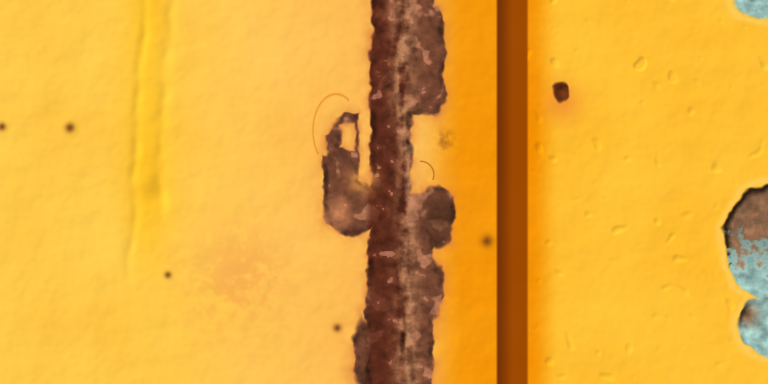
This texture is drawn by a WebGL 2 fragment shader. Its source:

```glsl
#version 300 es
precision highp float;
// Peeling yellow paint on a metal panel, with a rust streak, a dark groove and teal chips.
uniform vec2 u_resolution;
out vec4 fragColor;

vec2 hash2(vec2 p) {
    p = vec2(dot(p, vec2(127.1, 311.7)), dot(p, vec2(269.5, 183.3)));
    return fract(sin(p) * 43758.5) * 2.0 - 1.0;
}

float gradNoise(vec2 p) {
    vec2 i = floor(p), f = fract(p), u = f * f * (3.0 - 2.0 * f), e = vec2(1, 0);
    return mix(mix(dot(hash2(i), f), dot(hash2(i + e), f - e), u.x),
               mix(dot(hash2(i + e.yx), f - e.yx), dot(hash2(i + 1.0), f - 1.0), u.x), u.y);
}

float fbm(vec2 p) {
    float sum = 0.0, amp = 0.6;
    for (int i = 0; i < 3; i++) {
        sum += amp * gradNoise(p);
        p = p * 2.03 + 7.1;
        amp *= 0.5;
    }
    return sum;
}

float box(vec2 p, vec2 c, vec2 h) {
    vec2 d = abs(p - c) - h;
    return length(max(d, 0.0)) + min(max(d.x, d.y), 0.0);
}

float ellipse(vec2 p, vec2 c, vec2 r) {
    return (length((p - c) / r) - 1.0) * min(r.x, r.y);
}

float fill(float d) {
    float soft = max(0.0045, 1.0 / u_resolution.y);
    return 1.0 - smoothstep(-soft, soft, d);
}

float spot(vec2 p, float x, float y, float r) {
    p -= vec2(x, y);
    return exp(-dot(p, p) / (r * r));
}

float band(float x, float width) { return exp(-x * x / (width * width)); }

// Signed distance to the bare rust around the central streak
float rustShape(vec2 p) {
    p += 0.03 * vec2(fbm(p * 18.0), fbm(p * 18.0 + 31.0));
    float d = box(p, vec2(1.018 - 0.014 * smoothstep(0.5, 0.1, p.y), 0.5), vec2(0.053, 0.6));
    d = min(d, box(p, vec2(1.105, 0.84), vec2(0.03, 0.115)) - 0.022);
    d = min(d, box(p, vec2(1.07, 0.92), vec2(0.06, 0.1)));
    d = min(d, ellipse(p, vec2(1.1, 0.25), vec2(0.053, 0.1)));
    d = min(d, box(p, vec2(1.085, 0.21), vec2(0.045, 0.28)));
    d = min(d, ellipse(p, vec2(1.138, 0.44), vec2(0.05, 0.08)));
    d = min(d, ellipse(p, vec2(0.945, 0.08), vec2(0.03, 0.09)));
    float flake = box(p, vec2(0.893, 0.62), vec2(0.04, 0.085));
    flake = max(flake, -box(p, vec2(0.905, 0.645), vec2(0.02, 0.032)));
    d = min(d, max(flake, 0.7 * (p.y - 0.73 - 1.2 * (p.x - 0.92))));
    d = min(d, box(p, vec2(0.888, 0.53), vec2(0.046, 0.06)));
    return min(d, ellipse(p, vec2(0.915, 0.46), vec2(0.075, 0.075)));
}

// Paint surface: orange peel, blisters and the dried run on the left
float paintHeight(vec2 p) {
    float x = p.x - 0.02 * gradNoise(vec2(3.0, p.y * 8.0)) - 0.05 * p.y;
    float run = band(x - 0.325, 0.013) + band(x - 0.392, 0.016) * smoothstep(0.4, 0.5, p.y);
    run *= smoothstep(0.15, 0.45, p.y) * (0.7 + gradNoise(p * 22.0));
    float blister = smoothstep(0.25, 0.5, gradNoise(p * 26.0)) * step(1.37, p.x);
    return 0.006 * run + 0.0045 * fbm(p * 15.0) + 0.004 * blister + 0.007 * spot(p, 0.41, 0.49, 0.03);
}

void main() {
    vec2 p = gl_FragCoord.xy / u_resolution.y;
    p.x *= 2.0 * u_resolution.y / u_resolution.x;
    float broad = fbm(p * 4.0), fine = fbm(p * 34.0);

    // Paint: pale panel, deeper orange fold, saturated right panel
    vec3 col = mix(vec3(1.0, 0.79, 0.29), vec3(1.0, 0.75, 0.34), smoothstep(0.35, 0.9, p.x));
    col = mix(col, vec3(1.0, 0.76, 0.14), 0.7 * band(p.x - 0.385, 0.06) * smoothstep(0.15, 0.5, p.y));
    col = mix(col, vec3(0.96, 0.59, 0.04), smoothstep(1.08, 1.21, p.x));
    vec3 rightPaint = mix(vec3(0.96, 0.58, 0.03), vec3(1.0, 0.75, 0.2), smoothstep(1.38, 1.46, p.x));
    col = mix(col, rightPaint, step(1.34, p.x)) + vec3(0.02, 0.06, 0.08) * broad;
    float relief = paintHeight(p + vec2(0.003, -0.003)) - paintHeight(p - vec2(0.003, -0.003));
    col *= 1.0 - clamp(relief * 32.0, -0.12, 0.18);
    col = mix(col, vec3(0.93, 0.55, 0.28), 0.4 * spot(p, 0.62, 0.27, 0.14) * smoothstep(-0.2, 0.3, broad + fine));

    // Groove
    vec3 groove = mix(vec3(0.47, 0.2, 0.02), vec3(0.62, 0.29, 0.01), smoothstep(1.295, 1.34, p.x));
    col = mix(col, groove + 0.02 * broad, fill(abs(p.x - 1.334) - 0.04));

    // Rust streak: stained rim, dark core, tan ridge, pale scabs and flecks
    float d = rustShape(p), scab = fbm(p * 17.0 + 4.0);
    float stain = exp(-max(d, 0.0) * 70.0) * smoothstep(-0.35, 0.25, scab);
    col = mix(col, vec3(0.85, 0.5, 0.24), 0.9 * stain);
    float core = smoothstep(0.065, 0.04, abs(p.x - 1.01));
    vec3 rust = mix(vec3(0.45, 0.27, 0.19), vec3(0.36, 0.17, 0.11), core);
    float streaks = gradNoise(p * vec2(70.0, 12.0));
    float ridge = band(p.x - 1.06 + 0.02 * smoothstep(0.5, 1.0, p.y) - 0.03 * broad, 0.03);
    rust = mix(rust, vec3(0.7, 0.49, 0.34), ridge * clamp(0.6 + streaks + 1.5 * fine, 0.0, 0.95));
    rust = mix(rust, vec3(0.72, 0.48, 0.35), 0.85 * smoothstep(0.08, 0.2, scab) * (1.0 - 0.8 * core));
    rust = mix(rust, vec3(0.64, 0.44, 0.36), 0.6 * smoothstep(0.2, 0.32, fine));
    rust = mix(rust, vec3(0.84, 0.54, 0.36), 0.9 * spot(p, 0.875, 0.445, 0.035));
    rust = mix(rust, vec3(0.9, 0.6, 0.3), 0.95 * spot(p, 0.945, 0.53, 0.032));
    rust = mix(rust, vec3(0.3, 0.18, 0.12), 0.75 * spot(p, 1.15, 0.44, 0.05));
    rust *= 1.0 + 0.6 * fine - 0.35 * band(d + 0.008, 0.008) * smoothstep(0.1, -0.2, scab);
    col = mix(col, rust, fill(d));

    // Lifted paint: arcs beside the streak
    float arc = abs(ellipse(p, vec2(0.875, 0.66), vec2(0.06, 0.095)));
    col = mix(col, vec3(0.82, 0.42, 0.12), fill(arc) * step(0.6, p.y) * step(p.x, 0.91));
    float curl = abs(ellipse(p, vec2(1.095, 0.545), vec2(0.035)));
    col = mix(col, vec3(0.45, 0.22, 0.08), fill(curl) * step(1.095, p.x) * step(0.53, p.y));

    // Chips at the right edge: rusty top, teal primer below
    vec2 q = p + 0.03 * vec2(fbm(p * 16.0), fbm(p * 16.0 + 9.0));
    float chip = min(ellipse(q, vec2(2.0, 0.37), vec2(0.115, 0.15)), ellipse(q, vec2(2.0, 0.15), vec2(0.08)));
    chip = min(chip, ellipse(q, vec2(2.0, 1.0), vec2(0.08, 0.052)));
    float rusty = smoothstep(0.31, 0.39, p.y + 0.25 * fine) * step(p.y, 0.7);
    rusty = max(rusty, spot(p, 1.945, 0.18, 0.03));
    vec3 bare = mix(vec3(0.6, 0.74, 0.71), vec3(0.54, 0.39, 0.28), rusty) * (1.0 + 0.7 * fine);
    bare *= 1.0 - 0.7 * smoothstep(-0.02, -0.004, chip) * rusty;
    col = mix(col, vec3(1.0, 0.83, 0.45), 0.5 * band(chip - 0.01, 0.008));
    col = mix(col, bare, fill(chip));

    // Isolated pits and stains
    col = mix(col, vec3(0.92, 0.5, 0.2), 0.6 * spot(p, 1.465, 0.735, 0.05));
    float pits = fill(ellipse(q, vec2(1.462, 0.76), vec2(0.02, 0.025)));
    pits += 0.8 * (spot(p, 0.182, 0.667, 0.012) + spot(p, 0.005, 0.67, 0.01) + spot(p, 0.878, 0.146, 0.01));
    pits += 0.7 * (spot(p, 0.4375, 0.284, 0.009) + spot(p, 1.268, 0.372, 0.015));
    pits += 0.5 * spot(p, 1.16, 0.635, 0.025) * smoothstep(-0.2, 0.2, fine);
    col = mix(col, vec3(0.4, 0.19, 0.09) * (1.0 + fine), min(pits, 1.0));
    fragColor = vec4(clamp(col, 0.0, 1.0), 1.0);
}
```
